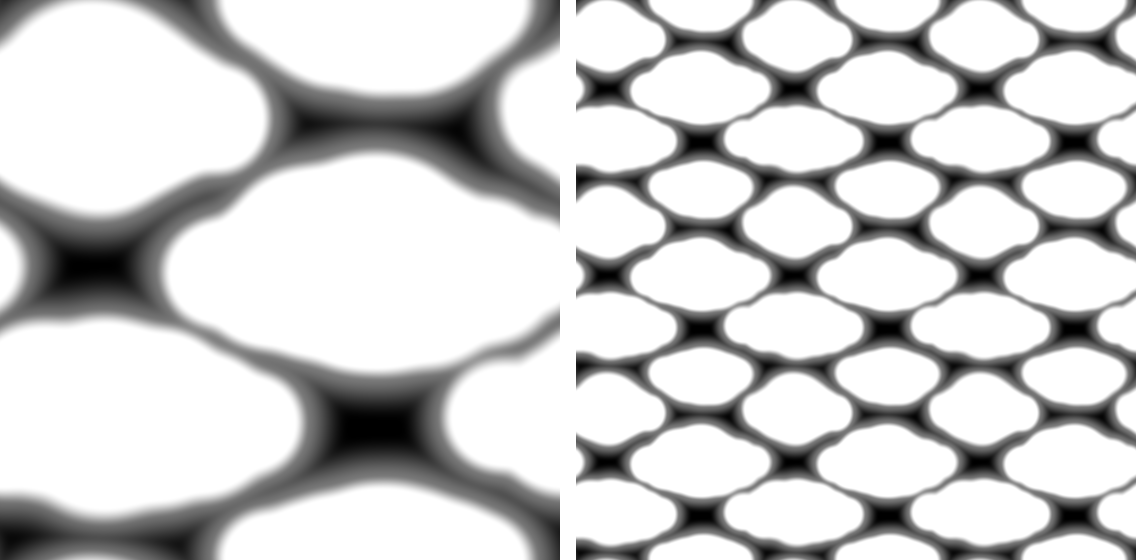
Left, the tile; right, the same tile 3 across and 3 down.
Give the GLSL for this pattern, as a three.js fragment shader.

```glsl
varying vec2 vUv;

float hash(vec2 p) {
  return fract(sin(dot(p, vec2(127.1, 311.7))) * 43758.5453);
}

// Value noise that wraps after a whole number of cells
float wrapNoise(vec2 uv, float cells) {
  vec2 p = uv * cells;
  vec2 i = floor(p);
  vec2 f = p - i;
  f = f * f * (3.0 - 2.0 * f);
  float a = hash(mod(i, cells));
  float b = hash(mod(i + vec2(1.0, 0.0), cells));
  float c = hash(mod(i + vec2(0.0, 1.0), cells));
  float d = hash(mod(i + 1.0, cells));
  return mix(mix(a, b, f.x), mix(c, d, f.x), f.y);
}

// Distance to staggered clouds, each a smooth union of tapering puffs
float cloudDistance(vec2 uv) {
  float blend = 0.006;
  float sum = 0.0;
  for (int j = 0; j < 4; j++) {
    float row = float(j);
    vec2 centre = vec2(0.67 - 0.49 * mod(row, 2.0), row * 0.268 - 0.012);
    float reach = 0.24 + 0.06 * sin(row * 1.5708 - 0.9);
    float height = 0.178 - 0.02 * cos(row * 1.5708);
    for (int k = -3; k <= 3; k++) {
      float t = float(k) / 3.0;
      vec2 id = vec2(float(k) + 4.0, row + 1.0);
      vec2 jitter = vec2(hash(id), hash(id + 17.0)) - 0.5;
      vec2 q = uv - centre - vec2(t * reach, 0.0) - jitter * vec2(0.02, 0.035);
      q -= floor(q + 0.5);
      float radius = mix(height, 0.085, abs(t)) + 0.014 * (hash(id + 31.0) - 0.5);
      sum += exp((radius - length(q)) / blend);
    }
  }
  return -blend * log(sum + 1e-20);
}

void main() {
  // Uneven outline
  float d = cloudDistance(vUv) + 0.004;
  d += 0.012 * (wrapNoise(vUv, 9.0) - 0.5);

  // Soft rim over a wide grey halo, fading to black in the gaps
  float softness = mix(0.022, 0.034, wrapNoise(vUv + 0.37, 4.0));
  float rim = 1.0 - smoothstep(-0.003, softness, d);
  float halo = 1.0 - smoothstep(0.01, 0.095, d);
  gl_FragColor = vec4(vec3(0.5 * (rim + halo)), 1.0);
}
```
